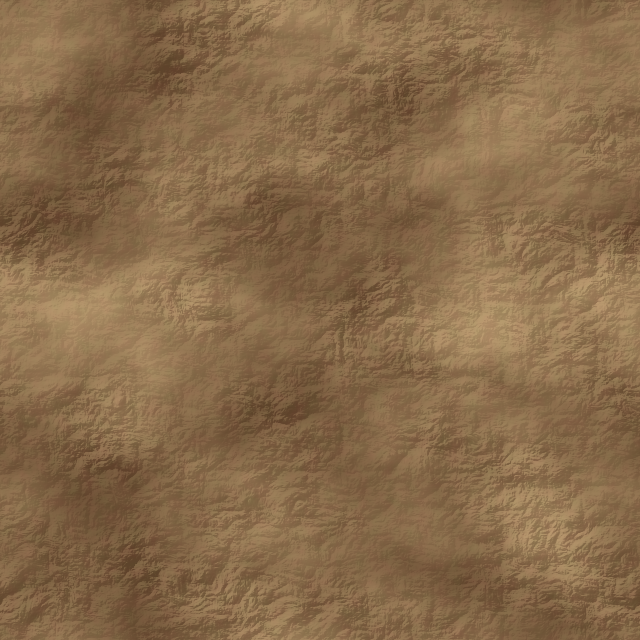
This texture is drawn by a three.js fragment shader. Its source:

```glsl
// Weathered brown earth or hide: broad, flattened patches of light and dark
// under a creased skin of small lumps. Wrapping gradient noise, gently warped,
// gives both the tone and a height field, which is lit from the upper left.

#define DARK_BROWN vec3(0.40, 0.29, 0.19)
#define PALE_TAN vec3(0.68, 0.56, 0.40)
#define PATCH_REPEATS vec2(3.0, 5.0)
#define LUMP_REPEATS vec2(14.0, 17.0)
#define PATCH_CONTRAST 0.68
#define RELIEF_CONTRAST 0.42
#define PATCH_WARP 0.04
#define LUMP_WARP 0.012
#define CREASE_SOFTNESS 0.004
#define LIGHT_STEP 0.002
#define TINT_AMOUNT 0.025

varying vec2 vUv;

float hash(vec2 p) {
  return fract(sin(dot(p, vec2(127.1, 311.7))) * 43758.5453);
}

// Slope of one lattice corner; the half keeps the wrap safe from rounding
float corner(vec2 cell, vec2 offset, vec2 period, float seed) {
  vec2 wrapped = floor(mod(cell + 0.5, period));
  float angle = 6.28319 * hash(wrapped + seed);
  return dot(vec2(cos(angle), sin(angle)), offset);
}

// Gradient noise around zero that tiles over the unit square
float noise(vec2 uv, vec2 period, float seed) {
  vec2 p = uv * period;
  vec2 i = floor(p);
  vec2 f = p - i;
  vec2 s = f * f * f * (f * (f * 6.0 - 15.0) + 10.0);
  vec2 e = vec2(1.0, 0.0);
  float low = mix(corner(i, f, period, seed),
                  corner(i + e.xy, f - e.xy, period, seed), s.x);
  float high = mix(corner(i + e.yx, f - e.yx, period, seed),
                   corner(i + e.xx, f - e.xx, period, seed), s.x);
  return mix(low, high, s.y);
}

float fbm(vec2 uv, vec2 period, float seed) {
  float sum = 0.0;
  float amplitude = 1.0;
  for (int k = 0; k < 4; k++) {
    sum += amplitude * noise(uv, period, seed);
    period *= 2.0;
    amplitude *= 0.5;
    seed += 17.0;
  }
  return sum;
}

vec2 warp(vec2 uv, vec2 period, float amount) {
  return uv + amount * vec2(fbm(uv, period, 3.0), fbm(uv, period, 141.0));
}

// Rounded lumps that meet in softened creases
float reliefHeight(vec2 uv) {
  vec2 p = warp(uv, vec2(9.0, 11.0), LUMP_WARP);
  vec2 period = LUMP_REPEATS;
  float sum = 0.0;
  float amplitude = 0.5;
  for (int k = 0; k < 5; k++) {
    float n = noise(p, period, 80.0 + 13.0 * float(k));
    sum += amplitude * sqrt(n * n + CREASE_SOFTNESS);
    period *= 2.0;
    amplitude *= 0.52;
  }
  return sum;
}

void main() {
  // Broad patches, wider than tall
  float patches = fbm(warp(vUv, vec2(4.0, 5.0), PATCH_WARP), PATCH_REPEATS, 7.0);

  // Side light on the relief, strong only in scattered rough areas
  vec2 toLight = normalize(vec2(-0.7, 0.75));
  float height = reliefHeight(vUv);
  float slope = (height - reliefHeight(vUv + LIGHT_STEP * toLight)) / LIGHT_STEP;
  slope *= 0.14;
  float lit = slope / (1.0 + abs(slope));
  float roughness = smoothstep(-0.35, 0.55, fbm(vUv, vec2(4.0, 6.0), 23.0));
  float relief = RELIEF_CONTRAST * mix(0.3, 1.0, roughness) * lit;

  // Creases sit slightly darker than the lumps
  float tone = 0.48 + PATCH_CONTRAST * patches + relief + 0.25 * (height - 0.2);
  vec3 color = mix(DARK_BROWN, PALE_TAN, clamp(tone, -0.1, 1.15));

  // Faint reddish and greenish mottling
  float tint = fbm(vUv, vec2(40.0, 40.0), 61.0);
  color += TINT_AMOUNT * tint * vec3(0.7, -0.5, 0.2);

  gl_FragColor = vec4(color, 1.0);
}
```
